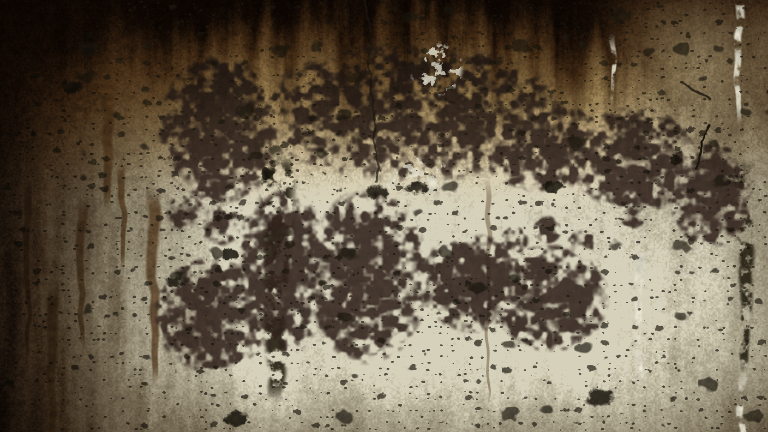
A WebGL 2 fragment shader for this texture:

```glsl
#version 300 es
precision highp float;
// Weathered concrete wall with rust runs, mould blotches, chips and cracks.
uniform vec2 u_resolution;
out vec4 outColor;

// Tunable values; lengths are in canvas heights.
const vec3 SHADOW = vec3(.035, .016, .006);
const vec3 UMBER = vec3(.22, .16, .10);
const vec3 CLAY = vec3(.49, .45, .36);
const vec3 PLASTER = vec3(.84, .82, .73);
const vec3 MOULD = vec3(.19, .135, .11);
const vec3 RUST = vec3(.29, .19, .09);
const vec3 MOSS = vec3(.14, .12, .07);
const vec3 LIME = vec3(.86, .85, .78);
const float GRAIN = .3;
const float SPECKLE_SCALE = 58.;

// Mould blotches: centre, radii.
const vec4 BLOTCHES[10] = vec4[10](
  vec4(.85, .36, .15, .21), vec4(1.09, .345, .13, .12),
  vec4(1.275, .31, .14, .13), vec4(.49, .27, .14, .14),
  vec4(.66, .37, .11, .2), vec4(1.47, .63, .15, .13),
  vec4(1.645, .55, .1, .13), vec4(.95, .74, .38, .17),
  vec4(.51, .7, .15, .18), vec4(1.26, .66, .16, .11));
// Small round spots: centre, radius.
const vec3 SPOTS[8] = vec3[8](
  vec3(.43, .507, .05), vec3(.51, .48, .055), vec3(.59, .457, .05),
  vec3(1.19, .443, .037), vec3(1.267, .468, .037), vec3(1.347, .437, .037),
  vec3(1.465, .503, .037), vec3(1.26, .38, .045));
// Vertical runs: x, top, bottom, half width.
const vec4 RUST_RUNS[7] = vec4[7](
  vec4(.25, .86, .5, .022), vec4(.19, .55, .18, .015),
  vec4(.285, .64, .36, .012), vec4(.355, .57, .1, .02),
  vec4(.12, .36, -.1, .018), vec4(.065, .6, .15, .012),
  vec4(1.13, .6, .05, .008));
const vec4 LIME_RUNS[4] = vec4[4](
  vec4(1.48, .49, .09, .016), vec4(1.71, 1.1, .7, .015),
  vec4(1.715, .15, -.1, .014), vec4(1.422, .93, .75, .009));
// Dark chips: centre, radius.
const vec3 CHIPS[10] = vec3[10](
  vec3(1.39, .08, .03), vec3(.545, .032, .024), vec3(1.563, .63, .015),
  vec3(.87, .555, .024), vec3(1.28, .565, .022), vec3(.965, .565, .02),
  vec3(.405, .345, .018), vec3(.535, .41, .016), vec3(.62, .6, .017),
  vec3(.167, .8, .02));

float hash(vec2 p) {
  vec3 q = fract(p.xyx * .1031);
  q += dot(q, q.yzx + 33.33);
  return fract((q.x + q.y) * q.z);
}
float noise(vec2 p) {
  vec2 i = floor(p), f = fract(p);
  f = f * f * (3. - 2. * f);
  return mix(mix(hash(i), hash(i + vec2(1, 0)), f.x),
    mix(hash(i + vec2(0, 1)), hash(i + vec2(1, 1)), f.x), f.y);
}
float fbm(vec2 p) {
  float sum = 0., amp = .533;
  for (int i = 0; i < 4; i++, amp *= .5) {
    sum += amp * noise(p);
    p = p * 2.03 + 17.;
  }
  return sum;
}
// Ragged vertical run, narrowing downwards.
float run(vec2 p, vec4 r) {
  float t = clamp((r.y - p.y) / (r.y - r.z), 0., 1.);
  float bend = (noise(vec2(p.y * 22., r.x * 90.)) - .5) * .012;
  float across = 1. - smoothstep(.4, 1., abs(p.x - r.x + bend) / (r.w * (1.1 - .7 * t)));
  return across * smoothstep(r.z, r.z + .06, p.y) * (1. - smoothstep(r.y - .06, r.y, p.y));
}
float crack(vec2 p, vec2 a, vec2 b) {
  p.x += (fbm(p * 28.) - .5) * .025;
  vec2 d = b - a;
  float dist = length(p - a - d * clamp(dot(p - a, d) / dot(d, d), 0., 1.));
  return 1. - smoothstep(.001, .002 + 1. / u_resolution.y, dist);
}
// Scattered pits, at most one per cell.
float pits(vec2 p, float cells) {
  vec2 q = p * cells, id = floor(q);
  vec2 centre = .3 + .4 * vec2(hash(id + 3.1), hash(id + 71.7));
  float radius = .06 + .2 * hash(id + 19.3);
  float dist = length((fract(q) - centre) * vec2(.8, 1.2)) + (noise(q * 6.) - .5) * .2;
  return step(hash(id + 5.9), .24) * (1. - smoothstep(radius - .06, radius + .05, dist));
}
void main() {
  vec2 p = gl_FragCoord.xy / u_resolution * vec2(16. / 9., 1);
  float cloud = fbm(p * 6.), fine = fbm(p * 75.);
  float drip = fbm(vec2(p.x * 34., p.y * 3.5));

  // Broad light: dark top and left, softer falloff elsewhere.
  float right = smoothstep(1.3, 1.65, p.x);
  float top = 1. - smoothstep(.5, 1.04, p.y + (drip - .5) * .22 + (cloud - .5) * .15);
  top = max(top, .62 * right * (1. - smoothstep(.82, 1.12, p.y)));
  float light = .84 * top * smoothstep(-.1, .66, p.x + (drip - .5) * .1);
  light *= mix(.55, 1., smoothstep(-.1, .2, p.y)) * (1. - .35 * smoothstep(1.45, 1.8, p.x));
  float tone = light * (.72 + .34 * cloud + .28 * drip) + .03;
  tone += (.5 * noise(p * 280.) + .5 * fine - .5) * GRAIN * (.25 + light);
  vec3 color = mix(SHADOW, UMBER, smoothstep(0., .22, tone));
  color = mix(color, CLAY, clamp((tone - .18) / .32, 0., 1.));
  color = mix(color, PLASTER, clamp((tone - .48) / .38, 0., 1.));
  color *= mix(vec3(1), vec3(1.08, .94, .7), smoothstep(.5, .85, p.y) * (1. - .6 * right));

  // Rust and moss runs.
  float rust = 0., lime = 0., cover = 0.;
  for (int i = 0; i < 7; i++) rust = max(rust, run(p, RUST_RUNS[i]) * (i < 6 ? .75 : .4));
  float shade = .35 + .65 * smoothstep(0., .35, p.x);
  color = mix(color, RUST * shade * (.7 + .6 * fine), rust);
  float moss = max(run(p, vec4(.64, .66, .06, .055)), run(p, vec4(1.725, .64, .12, .03)));
  color = mix(color, MOSS, moss * smoothstep(.42, .62, fbm(p * 45.)) * .9);

  // Speckled mould.
  for (int i = 0; i < 10; i++) {
    vec2 d = (p - BLOTCHES[i].xy) / BLOTCHES[i].zw;
    cover = max(cover, (1. - dot(d, d)) * (i == 7 ? .65 : .9));
  }
  for (int i = 0; i < 8; i++) cover = max(cover, .75 - .75 * length(p - SPOTS[i].xy) / SPOTS[i].z);
  float speckle = .65 * noise(p * SPECKLE_SCALE) + .35 * noise(p * SPECKLE_SCALE * 1.9);
  float mould = smoothstep(.42, .85, speckle + .48 * cover) * smoothstep(0., .2, cover);
  color = mix(color, MOULD * (.8 + .4 * fine) * (1. - .5 * smoothstep(.55, .95, p.y)), mould * .88);

  // Lime runs and flakes.
  for (int i = 0; i < 4; i++) lime = max(lime, .9 * run(p, LIME_RUNS[i]));
  lime *= smoothstep(.3, .55, fbm(p * 38.));
  float flake = max(1. - length((p - vec2(.965, .585)) / vec2(.09, .06)), .8 - length(p - vec2(1.01, .84)) / .085);
  lime = max(lime, smoothstep(.62, .72, fbm(p * 60.) + .22 * flake) * smoothstep(0., .2, flake) * .8);
  color = mix(color, LIME * (.85 + .3 * fine), lime);

  // Pits, chips and cracks.
  float dark = .67 * max(pits(p, 13.), max(pits(p, 31.), pits(p, 72.)));
  for (int i = 0; i < 10; i++) {
    float d = length((p - CHIPS[i].xy) * vec2(.8, 1.25)) + (fine - .5) * .025;
    dark = max(dark, .85 - .85 * smoothstep(CHIPS[i].z * .6, CHIPS[i].z, d));
  }
  dark = max(dark, .7 * crack(p, vec2(.85, 1), vec2(.873, .58)));
  dark = max(dark, crack(p, vec2(1.64, .71), vec2(1.615, .61)));
  dark = max(dark, .8 * crack(p, vec2(1.58, .81), vec2(1.645, .77)));
  color = mix(color, MOSS * (.35 + .7 * fine) * shade, dark);
  outColor = vec4(clamp(color, 0., 1.), 1);
}
```
